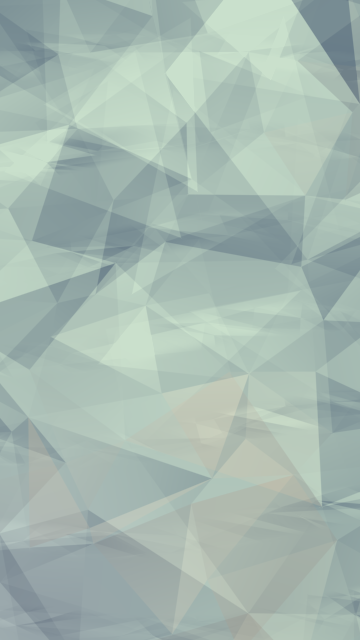
A WebGL 2 fragment shader for this background:

```glsl
#version 300 es
precision highp float;
// Draws a pale sage and slate background of overlapping translucent crystal facets.
uniform vec2 u_resolution;
out vec4 outColor;

const vec3 SLATE = vec3(0.40, 0.48, 0.53);
const vec3 SAGE = vec3(0.62, 0.705, 0.68);
const vec3 MINT = vec3(0.79, 0.88, 0.80);
const vec3 PEACH = vec3(0.78, 0.725, 0.64);
const vec3 LILAC = vec3(0.64, 0.67, 0.71);

vec2 hash2(vec2 p) {
  vec3 q = fract(vec3(p.xyx) * vec3(0.1031, 0.1030, 0.0973));
  q += dot(q, q.yzx + 33.33);
  return fract((q.xx + q.yz) * q.zy);
}

mat2 rotation(float angle) {
  float c = cos(angle), s = sin(angle);
  return mat2(c, s, -s, c);
}

float glow(vec2 p, vec2 centre, float radius) {
  vec2 d = (p - centre) / radius;
  return exp(-dot(d, d));
}

// Broad light and dark zones, in units of the canvas width.
float lightZones(vec2 p) {
  float light = 0.34 * glow(p, vec2(0.62, 1.62), 0.20) + 0.14 * glow(p, vec2(0.72, 1.30), 0.16);
  light += 0.16 * glow(p, vec2(0.60, 0.42), 0.35) + 0.12 * glow(p, vec2(0.15, 0.75), 0.20);
  float dark = 0.36 * glow(p, vec2(0.92, 1.74), 0.15) + 0.36 * glow(p, vec2(0.66, 1.10), 0.14);
  dark += 0.24 * glow(p, vec2(0.33, 1.26), 0.20) + 0.30 * glow(p, vec2(0.97, 0.96), 0.15);
  dark += 0.22 * glow(p, vec2(0.06, 1.68), 0.18) + 0.12 * glow(p, vec2(0.10, 0.20), 0.25);
  return light - dark;
}

float warmZones(vec2 p) {
  return glow(p, vec2(0.48, 0.43), 0.26) + 0.7 * glow(p, vec2(0.15, 0.38), 0.14)
    + 0.7 * glow(p, vec2(0.96, 1.42), 0.13) + 0.6 * glow(p, vec2(0.70, 0.12), 0.24);
}

float edgeSide(vec2 p, vec2 a, vec2 b) {
  vec2 d = b - a, q = p - a;
  return (d.x * q.y - d.y * q.x) / max(length(d), 1e-4);
}

// Smooth coverage of a triangle of either winding.
float triangle(vec2 p, vec2 a, vec2 b, vec2 c, float pixel) {
  float winding = edgeSide(c, a, b) < 0.0 ? -1.0 : 1.0;
  float d = min(winding * edgeSide(p, a, b), winding * edgeSide(p, b, c));
  return smoothstep(-pixel, pixel, min(d, winding * edgeSide(p, c, a)));
}

// One facet: shade with a linear fade, zone light, warmth, coverage.
vec4 facet(vec2 p, vec2 a, vec2 b, vec2 c, vec2 size, mat2 turn, vec2 key, float pixel) {
  vec2 centre = (a + b + c) / 3.0, random = hash2(key), spin = hash2(key + 71.3);
  vec2 fadeDir = rotation(6.2832 * spin.x) * vec2(0.24, 0.0);
  float shade = random.x - 0.5 + dot((p - centre) / size, fadeDir);
  vec2 place = centre * turn;
  float warm = smoothstep(0.30, 0.75, random.y) * warmZones(place);
  return vec4(shade, lightZones(place), warm, 1.0) * triangle(p, a, b, c, pixel);
}

vec2 meshPoint(vec2 cell, vec2 size, float seed) {
  return (cell + 0.5 + 0.84 * (hash2(cell + seed) - 0.5)) * size;
}

// Jittered grid whose quads are split along a random diagonal.
vec3 mesh(vec2 p, vec2 size, float angle, float seed, float pixel) {
  mat2 turn = rotation(angle);
  p = turn * p;
  vec2 base = floor(p / size);
  vec4 sum = vec4(0.0);
  for (int j = -1; j <= 0; j++) for (int i = -1; i <= 0; i++) {
    vec2 cell = base + vec2(i, j), key = cell + seed + 19.7;
    vec2 a = meshPoint(cell, size, seed), b = meshPoint(cell + vec2(1, 0), size, seed);
    vec2 c = meshPoint(cell + 1.0, size, seed), d = meshPoint(cell + vec2(0, 1), size, seed);
    if (hash2(key + 5.1).x > 0.5) { vec2 first = a; a = b; b = c; c = d; d = first; }
    sum += facet(p, a, b, c, size, turn, key, pixel);
    sum += facet(p, a, c, d, size, turn, key + 43.9, pixel);
  }
  return sum.xyz / max(sum.w, 1e-3);
}

// Scattered large veils, each fading away from its centre.
float veils(vec2 p, float pixel) {
  float tone = 0.0;
  for (int i = 0; i < 26; i++) {
    vec2 key = vec2(float(i) * 3.7 + 11.0, 47.0), random = hash2(key + 9.0);
    vec2 centre = hash2(key) * vec2(1.1, 1.85) - 0.04;
    vec2 arm = rotation(6.2832 * random.x) * vec2(0.17 + 0.18 * random.y, 0.0);
    vec2 b = rotation(1.5 + random.y) * arm * 0.75, c = rotation(3.6 + random.x) * arm;
    float fade = clamp(0.6 + 0.7 * dot(p - centre, arm) / dot(arm, arm), 0.1, 1.0);
    float strength = (hash2(key + 27.0).x - 0.47) * 0.38;
    tone += strength * fade * triangle(p - centre, arm, b, c, pixel);
  }
  return tone;
}

void main() {
  vec2 p = gl_FragCoord.xy / u_resolution.x;
  float pixel = 0.8 / u_resolution.x;
  vec3 large = mesh(p, vec2(0.34, 0.30), 0.45, 13.0, pixel);
  vec3 medium = mesh(p, vec2(0.25, 0.19), -0.35, 57.0, pixel);
  float falling = mesh(p, vec2(0.30, 0.050), 0.28, 91.0, pixel).x;
  float rising = mesh(p, vec2(0.24, 0.042), -0.14, 133.0, pixel).x;

  // Thin creases gather in wavy bands.
  float wave = sin(25.0 * p.y - 0.5 + 1.6 * sin(3.2 * p.x + 2.0 * p.y));
  float crease = smoothstep(0.25, 1.0, wave) * (0.6 + 0.4 * sin(6.0 * p.x + 5.0 * p.y));
  float tone = 0.52 + 0.40 * large.x + 0.28 * medium.x + veils(p, pixel);
  tone += 0.65 * large.y + 0.45 * medium.y + crease * (0.30 * falling + 0.24 * rising);
  tone = clamp(tone, 0.02, 1.0);

  vec3 color = tone < 0.5 ? mix(SLATE, SAGE, tone * 2.0) : mix(SAGE, MINT, tone * 2.0 - 1.0);
  float warm = clamp(0.45 * large.z + 0.40 * medium.z, 0.0, 0.75);
  color = mix(color, PEACH + 0.16 * (tone - 0.5), warm);
  color = mix(color, LILAC + 0.25 * (tone - 0.5), 0.55 * glow(p, vec2(0.05, 0.08), 0.42));
  outColor = vec4(color, 1.0);
}
```
